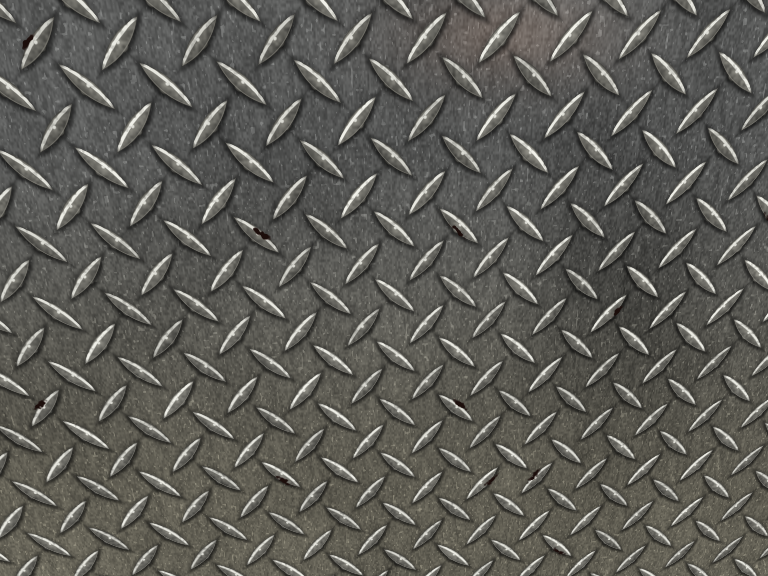
Reproduce this texture procedurally as a Shadertoy shader.

```glsl
// Worn steel tread plate seen at a slant: two interleaved lattices of raised
// almond lugs leaning left and right, mapped through a perspective transform.
// Value noise gives the brushed, stained metal; hashes vary lugs and place rust.

float hash(vec2 p) {
    vec3 q = fract(p.xyx * 0.1031);
    q += dot(q, q.yzx + 33.33);
    return fract((q.x + q.y) * q.z);
}

float noise(vec2 p) {
    vec2 i = floor(p), f = fract(p);
    f = f * f * (3.0 - 2.0 * f);
    return mix(mix(hash(i), hash(i + vec2(1, 0)), f.x),
               mix(hash(i + vec2(0, 1)), hash(i + vec2(1, 1)), f.x), f.y);
}

float fbm(vec2 p) {
    float sum = 0.0, gain = 0.5;
    for (int i = 0; i < 4; i++) {
        sum += gain * noise(p);
        p = p * 2.03 + 7.1;
        gain *= 0.5;
    }
    return sum / 0.94;
}

// Canvas position (in canvas heights) to plate units, one lug pitch each way
vec2 toPlate(vec2 pos) {
    vec2 q = (pos - vec2(0.7413, 0.5469)) / vec2(0.1125, 0.1138);
    q.y -= 0.049 * q.x;
    return q / (1.0 - dot(q, vec2(0.0097, -0.0393)));
}

// Soft elliptical stain
float patchAt(vec2 pos, vec2 center, vec2 radius) {
    vec2 d = (pos - center) / radius;
    return exp(-dot(d, d));
}

vec3 baseMetal(vec2 pos, vec2 plate) {
    float tone = 0.345 + 0.13 * (fbm(pos * 4.0 + 20.0) - 0.5);
    tone += 0.035 * smoothstep(0.5, 0.0, pos.y);
    tone -= 0.085 * patchAt(pos, vec2(1.08, 0.48), vec2(0.17, 0.33));
    tone -= 0.04 * patchAt(pos, vec2(0.4, 0.7), vec2(0.25, 0.2));
    // Vertical brushing, grain and pale flecks
    tone += 0.10 * (fbm(plate * vec2(14.0, 3.0) + 90.0) - 0.5);
    tone += 0.11 * (noise(plate * vec2(42.0, 25.0) + 300.0) - 0.5);
    tone += 0.12 * smoothstep(0.78, 0.95, noise(plate * vec2(30.0, 18.0) + 500.0));
    vec3 tint = mix(vec3(1.0, 1.01, 1.0), vec3(1.04, 1.01, 0.89), smoothstep(0.8, 0.1, pos.y));
    float warm = patchAt(pos, vec2(0.88, 0.94), vec2(0.17, 0.08));
    return tone * tint + warm * vec3(0.10, 0.06, 0.04);
}

// Draws one lattice of lugs; axis points along the lug, up across its top edge
vec3 addLugs(vec3 color, vec2 plate, vec2 axis, vec2 up, float offset, float px) {
    vec2 id = round(plate - offset);
    vec2 d = plate - offset - id;
    float seed = hash(id + 40.0 + offset * 63.0);
    float wear = hash(id + 81.0 + offset * 37.0);
    d += 0.02 * (vec2(seed, wear) - 0.5);
    float along = dot(d, axis), across = dot(d, up);

    // Almond outline with a round knob on the lower side
    float reach = along / (0.41 + 0.02 * (wear - 0.5));
    float halfWidth = 0.098 * (1.0 - reach * reach);
    float almond = (abs(across) - halfWidth) / sqrt(1.0 + 0.23 * reach * reach);
    float knob = length(vec2(along, across + 0.04)) - 0.08;
    float dist = min(almond, knob);
    float grit = noise(plate * 24.0 + 130.0);

    // Contact shadow, heavier below the lug
    float below = smoothstep(0.08, -0.08, across);
    color *= 1.0 - (0.18 + 0.4 * below) * smoothstep(0.085, 0.0, dist);

    // Sloping face, darker toward its lower rim
    float face = 0.41 + 1.1 * across + 0.14 * (grit - 0.5) + 0.07 * (wear - 0.5);
    face += 0.10 * smoothstep(0.02, -0.05, knob) * smoothstep(-0.1, 0.04, across);
    face *= mix(0.55, 1.0, smoothstep(0.0, -0.024, dist));
    vec3 lug = face * vec3(1.02, 1.01, 0.95);

    // Bright worn ridge and the glint above the knob
    float ridge = abs(across - 0.5 * max(halfWidth, 0.0) - 0.008 * (grit - 0.5));
    float streak = smoothstep(0.020 + px, 0.020 - px, ridge);
    streak *= smoothstep(1.0, 0.75, abs(reach)) * (0.72 + 0.28 * wear);
    streak *= 0.75 + 0.25 * smoothstep(0.15, 0.5, grit);
    float glint = smoothstep(0.036, 0.012, length(vec2(along, across - 0.025)));
    lug = mix(lug, vec3(0.95, 0.95, 0.92), max(streak, 0.8 * glint));
    lug = mix(lug, vec3(0.62, 0.61, 0.57), 0.45 * smoothstep(0.014, 0.0, abs(almond + 0.012)) * below);
    color = mix(color, lug, smoothstep(px, -px, dist));

    // Rare rust scar beside a lug
    vec2 scar = vec2(along - 0.2 * (wear - 0.3), across + 0.08 * sign(wear - 0.5));
    scar.y += 0.07 * (noise(plate * 7.0 + 210.0) - 0.5);
    float rust = length(scar * vec2(0.28, 1.0)) - 0.05 + 0.035 * grit;
    float hasRust = step(0.968, seed);
    return mix(color, vec3(0.11, 0.055, 0.045), hasRust * smoothstep(px, -px, rust));
}

void mainImage(out vec4 fragColor, in vec2 fragCoord) {
    vec2 pos = fragCoord / iResolution.y;
    vec2 plate = toPlate(pos);
    float px = 0.75 * fwidth(plate.y);

    vec3 color = baseMetal(pos, plate);
    color = addLugs(color, plate, vec2(0.67, 0.742), vec2(-0.742, 0.67), 0.0, px);
    color = addLugs(color, plate, vec2(0.742, -0.67), vec2(0.67, 0.742), 0.5, px);
    fragColor = vec4(clamp(color, 0.0, 1.0), 1.0);
}
```
